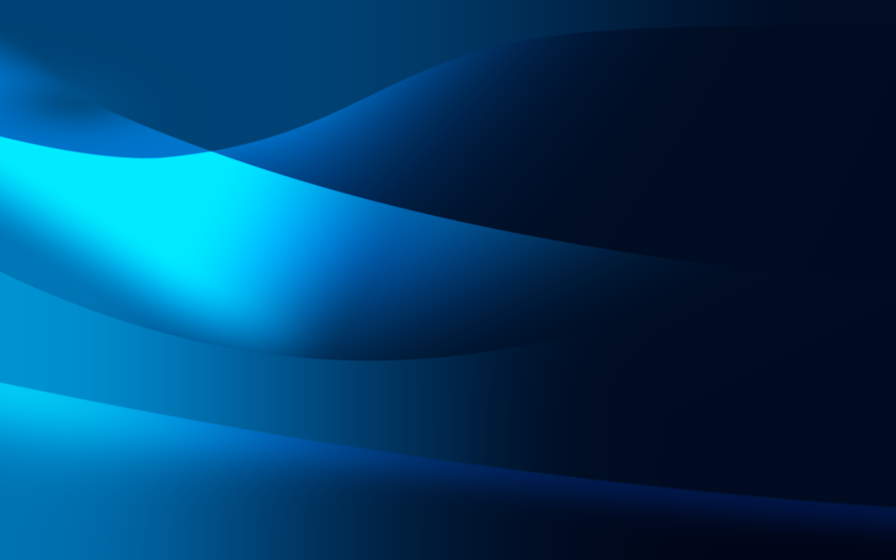
A Shadertoy shader for this background:

```glsl
// Overlapping translucent waves of light fading from cyan into deep navy.
// Four curves split the canvas into sheets; each sheet yields a tone and an
// extra blue tint, and one ramp turns these into colour.

const float ASPECT = 1.6;        // design space: x in 0..1.6, y in 0..1
const float EDGE = 0.0022;       // half width of a crisp edge
const float NIGHT = 0.045;       // darkest tone of the upper sheets
const float CORE_TONE = 0.92;    // brightest tone of the beam
const float HAZE_TONE = 0.42;    // light around the beam
const float POOL_TONE = 0.54;
const float FLOOR_TONE = 0.43;
const float RIM_TONE = 0.28;     // glow along the lowest curve

// Boundary curves
float crestCurve(float x) {
    float rise = 0.25 / (1.0 + exp(-7.7 * (x - 0.663)));
    return 0.705 + rise + 0.05 * pow(max(1.0 - x / 0.29, 0.0), 1.5);
}
float slopeCurve(float x) { return 0.41 + 0.488 * exp(-1.12 * x); }
float bowlCurve(float x)  { return 0.356 + 0.365 * (x - 0.66) * (x - 0.66); }
float floorCurve(float x) { return 0.317 - 0.21 * x + 0.044 * x * x; }

float below(float y, float curve, float softness) {
    return smoothstep(-softness, softness, curve - y);
}

float bell(float x) { return exp(-x * x); }

float glow(vec2 p, vec2 centre, vec2 radii) {
    vec2 q = (p - centre) / radii;
    return exp(-dot(q, q));
}

// Sheets: x = tone, y = added blue
vec2 skySheet(vec2 p) {
    float tone = 0.05 + 0.21 * (1.0 - smoothstep(0.5, 1.5, p.x));
    return vec2(tone + 0.16 * glow(p, vec2(0.0, 0.79), vec2(0.16, 0.07)), 0.0);
}

vec2 leftSheet(vec2 p) {
    float shadow = glow(p, vec2(0.14, 0.82), vec2(0.12, 0.05));
    return vec2(mix(0.46, 0.30, shadow), 0.09 * (1.0 - shadow));
}

vec2 wingSheet(vec2 p) {
    float depth = max(crestCurve(p.x) - p.y, 0.0);
    float light = bell(max(p.x - 0.48, 0.0) / 0.4) * exp(-depth / 0.17);
    return vec2(NIGHT + 0.38 * light, 0.09 * light);
}

vec2 beamSheet(vec2 p) {
    float reach = max(p.x - 2.0 * (p.y - 0.5), 0.0) / 0.82;
    float haze = NIGHT + HAZE_TONE * exp(-reach * reach * reach);
    float lowerFade = smoothstep(-0.12, 0.04, p.y - 0.69 + 0.59 * p.x);
    float rightFade = 1.0 - smoothstep(0.33, 0.72, p.x - 0.5 * (p.y - 0.6));
    float tint = 0.08 * glow(p, vec2(0.6, 0.56), vec2(0.25, 0.12));
    return vec2(mix(haze, CORE_TONE, lowerFade * rightFade), tint);
}

vec2 poolSheet(vec2 p) {
    return vec2(0.035 + POOL_TONE * bell(p.x / 0.65), 0.0);
}

vec2 floorSheet(vec2 p) {
    float depth = max(floorCurve(p.x) - p.y, 0.0);
    float rim = bell(depth / mix(0.1, 0.045, smoothstep(0.0, 0.8, p.x)));
    float tone = 0.02 + FLOOR_TONE * bell(p.x / 0.6);
    tone += rim * (0.06 + RIM_TONE * bell(p.x / 0.45));
    return vec2(tone, 0.08 * rim * smoothstep(0.1, 0.5, p.x));
}

// Navy to cyan ramp
vec3 ramp(vec2 light) {
    float dark = 1.0 - clamp(light.x, 0.0, 1.0);
    float blue = 1.0 - dark * dark + 0.06 * pow(dark, 8.0) + light.y;
    return vec3(0.0, light.x, min(blue, 1.0));
}

void mainImage(out vec4 fragColor, in vec2 fragCoord) {
    vec2 p = fragCoord / iResolution.xy * vec2(ASPECT, 1.0);

    // The two upper curves cross and form four sheets
    float slopeSoftness = mix(0.06, EDGE, smoothstep(0.0, 0.2, p.x));
    float underSlope = below(p.y, slopeCurve(p.x), slopeSoftness);
    float underCrest = below(p.y, crestCurve(p.x), EDGE);
    vec2 upper = mix(skySheet(p), leftSheet(p), underSlope);
    vec2 lower = mix(wingSheet(p), beamSheet(p), underSlope);
    vec2 light = mix(upper, lower, underCrest);

    // The bowl dissolves to the right; the floor covers the rest
    float bowl = below(p.y, bowlCurve(p.x), EDGE);
    bowl *= 1.0 - smoothstep(0.75, 1.2, p.x);
    light = mix(light, poolSheet(p), bowl);
    light = mix(light, floorSheet(p), below(p.y, floorCurve(p.x), EDGE));

    fragColor = vec4(ramp(light), 1.0);
}
```
